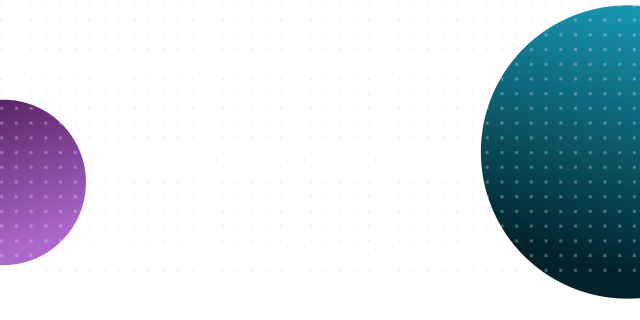
Reproduce this background procedurally as a WebGL 1 fragment shader.

```glsl
precision highp float;
// Draws a white background with a purple and a teal gradient disc under a grid of pale dots.

uniform vec2 u_resolution;

// Lengths are in canvas heights, origin at the lower left.
const vec3 PAPER = vec3(1.0);

const vec2 PURPLE_CENTER = vec2(0.010, 0.430);
const float PURPLE_RADIUS = 0.2585;
const vec3 PURPLE_DARK = vec3(0.365, 0.150, 0.410);
const vec3 PURPLE_LIGHT = vec3(0.675, 0.410, 0.800);
const vec2 PURPLE_AXIS = vec2(0.33, -0.944);
const vec2 PURPLE_STOPS = vec2(-0.90, 0.85);

const vec2 TEAL_CENTER = vec2(1.961, 0.525);
const float TEAL_RADIUS = 0.4583;
const vec3 TEAL_DARK = vec3(0.000, 0.135, 0.165);
const vec3 TEAL_LIGHT = vec3(0.090, 0.590, 0.695);
const vec2 TEAL_AXIS = vec2(0.27, 0.963);
const vec2 TEAL_STOPS = vec2(-0.82, 0.95);

const vec2 FIRST_DOT = vec2(0.0052, 0.983);
const float DOT_SPACING = 0.04598;
const float DOT_HALF_SIZE = 0.0047;
const float LAST_ROW = 18.0;
const vec3 DOT_COLOR = vec3(0.91);
const float DOT_ALPHA = 0.32;

// Turns a signed distance into smooth edge coverage.
float coverage(float dist, float pixel) {
    return clamp(0.5 - dist / pixel, 0.0, 1.0);
}

// Blends a disc over the base, shaded along an axis between two stops.
vec3 paintDisc(vec3 base, vec2 p, float radius, vec2 axis, vec2 stops,
               vec3 startColor, vec3 endColor, float pixel) {
    float along = dot(p, axis) / radius;
    float t = clamp((along - stops.x) / (stops.y - stops.x), 0.0, 1.0);
    return mix(base, mix(startColor, endColor, t), coverage(length(p) - radius, pixel));
}

// Square dots on a regular grid, ending at the last row.
float dotGrid(vec2 p, float pixel) {
    vec2 grid = (p - FIRST_DOT) / DOT_SPACING;
    vec2 cell = floor(grid + 0.5);
    vec2 offset = abs(grid - cell) * DOT_SPACING - DOT_HALF_SIZE;
    float inRows = step(-LAST_ROW - 0.5, cell.y);
    return coverage(offset.x, pixel) * coverage(offset.y, pixel) * inRows;
}

void main() {
    float pixel = 1.0 / u_resolution.y;
    vec2 p = gl_FragCoord.xy * pixel;

    // Discs
    vec3 color = paintDisc(PAPER, p - PURPLE_CENTER, PURPLE_RADIUS, PURPLE_AXIS,
                           PURPLE_STOPS, PURPLE_DARK, PURPLE_LIGHT, pixel);
    color = paintDisc(color, p - TEAL_CENTER, TEAL_RADIUS, TEAL_AXIS,
                      TEAL_STOPS, TEAL_DARK, TEAL_LIGHT, pixel);

    // Dots over everything
    color = mix(color, DOT_COLOR, DOT_ALPHA * dotGrid(p, pixel));

    gl_FragColor = vec4(color, 1.0);
}
```
